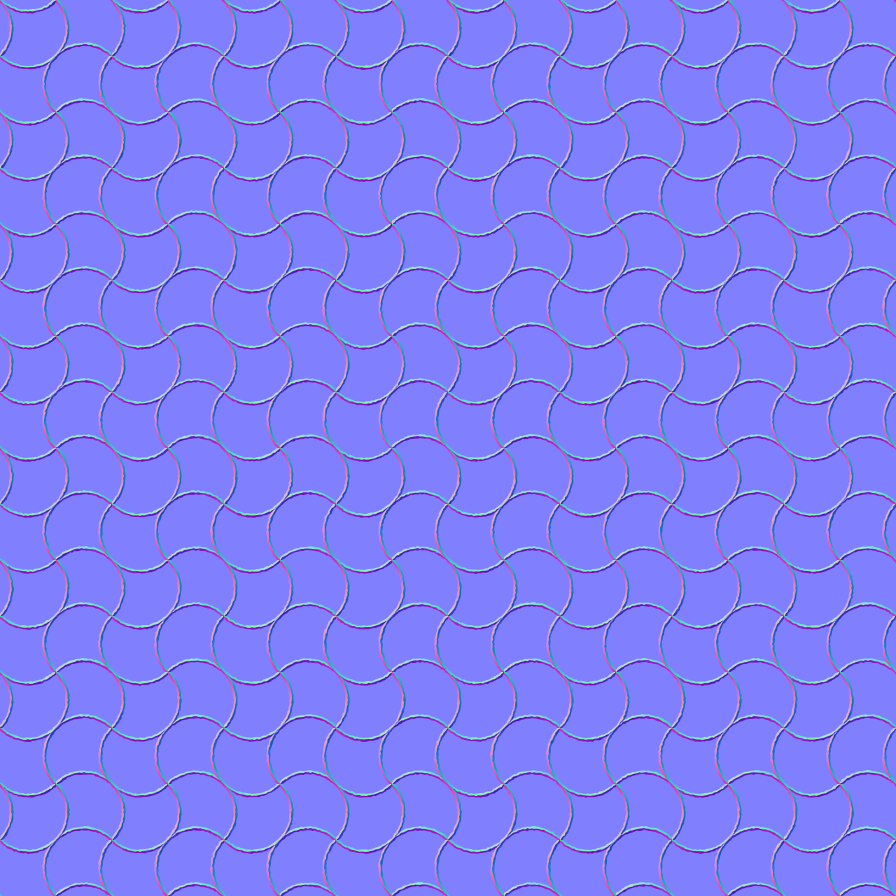
A WebGL 1 fragment shader for this texture map:

```glsl
precision highp float;
// Tangent-space normal map of wavy interlocking tiles parted by thin, slightly rough grooves.

uniform vec2 u_resolution;

const float CELLS = 16.0;           // tiles per side, even so that the bulges wrap
const float ARC_RADIUS = 0.70710678; // quarter-circle arc spanning one tile edge
const float GROOVE_HALF = 0.038;    // half width of a groove, in tiles
const float GROOVE_RIM = 0.024;     // where the wall starts to level out
const float GROOVE_FLOOR = 0.007;   // half width of the rounded groove floor
const float GROOVE_SLOPE = 2.0;     // steepest wall slope
const float ROUGH_CELLS = 24.0;     // roughness grains per tile
const float ROUGH_SHIFT = 0.009;    // sideways wobble of the groove, in tiles
const float ROUGH_SLOPE = 0.9;      // variation of the wall slope
const int SAMPLES = 4;              // antialiasing samples per axis

float hash(vec2 p) {
  vec3 q = fract(vec3(p.xyx) * 0.1031);
  q += dot(q, q.yzx + 33.33);
  return fract((q.x + q.y) * q.z);
}

// Value noise that wraps after the given whole number of grains.
float wrapNoise(vec2 p, float period) {
  vec2 i = floor(p);
  vec2 f = fract(p);
  f = f * f * (3.0 - 2.0 * f);
  vec2 a = mod(i, period);
  vec2 b = mod(i + 1.0, period);
  return mix(mix(hash(a), hash(vec2(b.x, a.y)), f.x),
             mix(hash(vec2(a.x, b.y)), hash(b), f.x), f.y);
}

// Nearest horizontal wave: xy = outward direction of its arc, z = signed distance.
// Arcs bulge down in even columns and up in odd ones.
vec3 waveArc(vec2 p) {
  float column = floor(p.x);
  float bulge = mod(column, 2.0) * 2.0 - 1.0;
  vec2 center = vec2(column + 0.5, floor(p.y + 0.5) - 0.5 * bulge);
  vec2 v = p - center;
  float len = length(v);
  return vec3(v / len, len - ARC_RADIUS);
}

// Wall slope across a groove, zero on its axis and beyond its rim.
float grooveProfile(float d) {
  float a = abs(d);
  float wall = smoothstep(0.0, GROOVE_FLOOR, a)
             * (1.0 - smoothstep(GROOVE_RIM, GROOVE_HALF, a));
  return sign(d) * wall * GROOVE_SLOPE;
}

vec3 normalColor(vec2 p) {
  // The vertical waves are the horizontal ones with the axes swapped
  vec3 across = waveArc(p);
  vec3 upright = waveArc(p.yx).yxz;
  vec3 arc = abs(across.z) < abs(upright.z) ? across : upright;

  // Rough edges
  float period = CELLS * ROUGH_CELLS;
  float wobble = wrapNoise(p * ROUGH_CELLS, period) - 0.5;
  float grain = wrapNoise(p * ROUGH_CELLS + 37.0, period) - 0.5;

  float slope = grooveProfile(arc.z + wobble * ROUGH_SHIFT * 2.0);
  slope *= 1.0 + grain * ROUGH_SLOPE;

  // Left walls turn red, upper walls turn green
  vec3 n = normalize(vec3(-arc.x * slope, arc.y * slope, 1.0));
  return n * 0.5 + 0.5;
}

void main() {
  vec3 color = vec3(0.0);
  for (int y = 0; y < SAMPLES; y++) {
    for (int x = 0; x < SAMPLES; x++) {
      vec2 offset = (vec2(float(x), float(y)) + 0.5) / float(SAMPLES) - 0.5;
      vec2 uv = (gl_FragCoord.xy + offset) / u_resolution;
      color += normalColor(uv * CELLS);
    }
  }
  gl_FragColor = vec4(color / float(SAMPLES * SAMPLES), 1.0);
}
```
